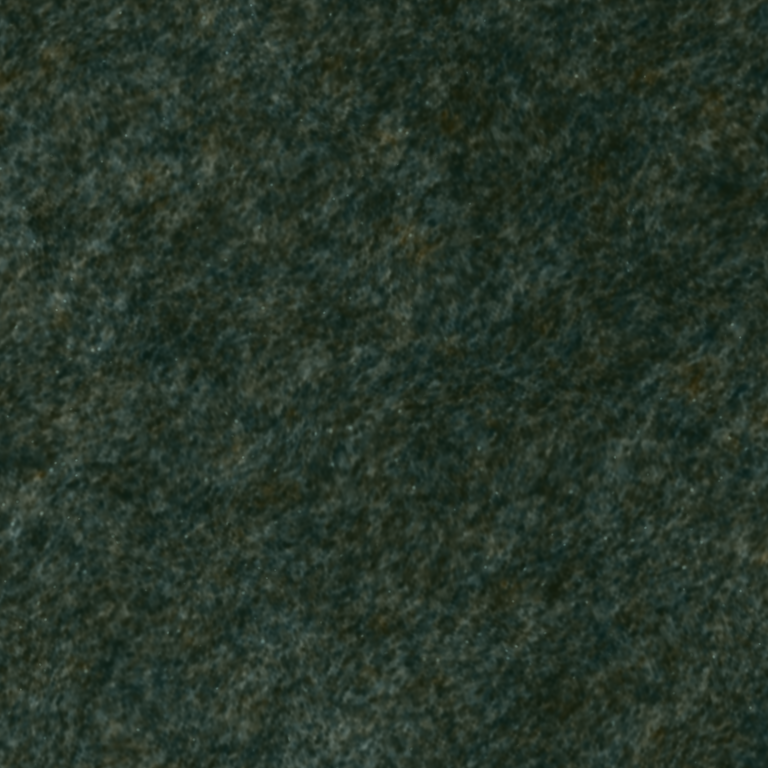
Reproduce this texture procedurally as a three.js fragment shader.

```glsl
// Dark green slate: a weathered stone face with fine mottled grain.
// Rotated, stretched noise layers give tone and diagonal streaks; cellular
// noise scatters rust stains and pale mineral specks over them.

varying vec2 vUv;

const vec3 SLATE_GREEN = vec3(0.156, 0.211, 0.166);
const vec3 TEAL_SHIFT = vec3(-0.030, 0.004, 0.034);
const vec3 RUST_SHIFT = vec3(0.060, 0.008, -0.045);
const vec3 SPECK_LIGHT = vec3(0.13, 0.16, 0.16);
const float BEDDING_ANGLE = 0.62;
const float STEEP_ANGLE = 1.05;

float hash(vec2 p) {
  vec3 q = fract(vec3(p.xyx) * 0.1031);
  q += dot(q, q.yzx + 33.33);
  return fract((q.x + q.y) * q.z);
}

vec2 hash2(vec2 p) {
  return vec2(hash(p), hash(p + 71.7));
}

// Smooth value noise, centred on zero, from -0.5 to 0.5.
float noise(vec2 p) {
  vec2 cell = floor(p);
  vec2 f = fract(p);
  f = f * f * (3.0 - 2.0 * f);
  float low = mix(hash(cell), hash(cell + vec2(1.0, 0.0)), f.x);
  float high = mix(hash(cell + vec2(0.0, 1.0)), hash(cell + 1.0), f.x);
  return mix(low, high, f.y) - 0.5;
}

vec2 rotate(vec2 p, float angle) {
  float c = cos(angle);
  float s = sin(angle);
  return vec2(c * p.x + s * p.y, c * p.y - s * p.x);
}

// Noise whose features run along the angle; frequency is (along, across).
float streaks(vec2 p, float angle, vec2 frequency, float seed) {
  return noise(rotate(p, angle) * frequency + seed + 300.0);
}

// Soft round spots, one candidate per cell; share is the part of cells filled.
float spots(vec2 p, float frequency, float share, float radius, float seed) {
  vec2 q = p * frequency + seed;
  vec2 cell = floor(q);
  float cover = 0.0;
  for (int y = -1; y <= 1; y++) {
    for (int x = -1; x <= 1; x++) {
      vec2 id = cell + vec2(float(x), float(y));
      float size = radius * (0.5 + 0.5 * hash(id + 17.3));
      float spot = 1.0 - smoothstep(0.0, size, distance(q, id + hash2(id)));
      cover = max(cover, spot * step(hash(id + 41.9), share));
    }
  }
  return cover;
}

// Slow light and dark areas, brighter toward the lower left.
float broadTone(vec2 p) {
  float tone = 0.026 * (0.5 - p.x) + 0.010 * (0.5 - p.y);
  tone += 0.045 * streaks(p, BEDDING_ANGLE, vec2(3.0, 5.0), 3.1);
  tone += 0.035 * streaks(p, BEDDING_ANGLE, vec2(7.0, 11.0), 19.4);
  float hollow = streaks(p, 0.2, vec2(5.0, 7.0), 47.2)
               + 0.35 * streaks(p, STEEP_ANGLE, vec2(24.0, 30.0), 8.6);
  return tone - 0.045 * smoothstep(0.24, 0.48, hollow);
}

// Diagonal ridges and clumps down to the finest grain.
float grainTone(vec2 p) {
  float tone = 0.060 * streaks(p, BEDDING_ANGLE, vec2(15.0, 38.0), 5.7);
  tone += 0.060 * streaks(p, STEEP_ANGLE, vec2(36.0, 60.0), 23.8);
  tone += 0.105 * streaks(p, BEDDING_ANGLE, vec2(85.0, 125.0), 61.3);
  tone += 0.100 * streaks(p, STEEP_ANGLE, vec2(120.0, 175.0), 12.9);
  tone += 0.085 * streaks(p, 1.9, vec2(190.0, 235.0), 88.5);
  return tone;
}

void main() {
  // Bend the surface slightly so that the layers do not look ruled.
  vec2 bend = vec2(noise(vUv * 9.0 + 4.0), noise(vUv * 9.0 + 53.0));
  vec2 p = vUv + 0.018 * bend;

  // Stretch the highlights a little more than the shadows.
  float tone = broadTone(p) + grainTone(p);
  tone += 2.5 * tone * tone - 0.004;
  vec3 color = SLATE_GREEN + tone;

  // Teal and olive mottling at two sizes.
  float tint = 0.9 * streaks(p, BEDDING_ANGLE, vec2(22.0, 34.0), 33.6)
             + 1.1 * streaks(p, STEEP_ANGLE, vec2(95.0, 120.0), 75.1);
  color += TEAL_SHIFT * tint;

  // Rust stains, broken up by the grain.
  vec2 ragged = p + 0.012 * vec2(noise(p * 70.0), noise(p * 70.0 + 31.0));
  float rust = spots(ragged, 16.0, 0.16, 0.55, 9.0);
  rust *= 0.6 + 0.9 * noise(p * 110.0 + 14.0);
  color += RUST_SHIFT * rust;

  // Pale mineral specks, denser where the stone is lighter.
  float specks = spots(p, 75.0, 0.08, 0.36, 27.0);
  specks *= smoothstep(-0.06, 0.06, tone);
  color += SPECK_LIGHT * specks;

  gl_FragColor = vec4(max(color, vec3(0.02, 0.05, 0.03)), 1.0);
}
```
